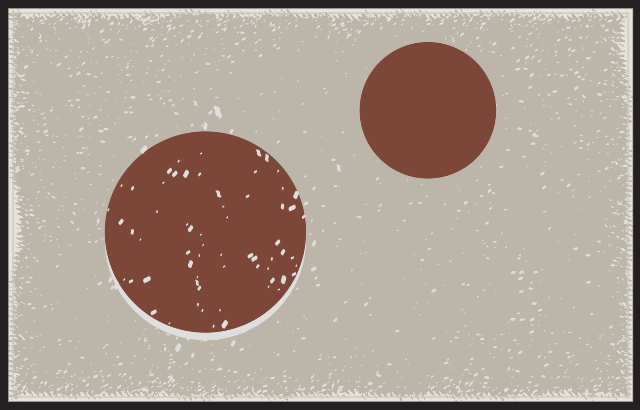
A Shadertoy shader for this background:

```glsl
// Worn poster: two rust discs on speckled beige paper inside a dark frame.

const vec3 PAPER = vec3(0.735, 0.710, 0.665);
const vec3 RUST  = vec3(0.485, 0.280, 0.220);
const vec3 WORN  = vec3(0.900, 0.890, 0.865);
const vec3 CHIP  = vec3(0.870, 0.872, 0.875);
const vec3 CREAM = vec3(0.815, 0.780, 0.730);
const vec3 FRAME = vec3(0.140, 0.120, 0.130);

// Places of the larger paint chips
const vec2 CHIPS[9] = vec2[9](
    vec2(0.531, 0.728), vec2(0.477, 0.748), vec2(0.631, 0.627),
    vec2(0.533, 0.527), vec2(0.826, 0.590), vec2(0.651, 0.615),
    vec2(0.284, 0.304), vec2(0.481, 0.310), vec2(0.501, 0.692));

vec3 hash3(vec2 c) {
    vec3 h = fract(c.xyx * vec3(0.1031, 0.1030, 0.0973));
    h += dot(h, h.yxz + 33.33);
    return fract((h.xxy + h.yzz) * h.zyx);
}

vec2 rotate(vec2 v, float a) {
    float c = cos(a), s = sin(a);
    return vec2(c * v.x + s * v.y, c * v.y - s * v.x);
}

// Antialiased inside of a signed distance
float fill(float d, float px) {
    return smoothstep(0.5 * px, -0.5 * px, d);
}

float disc(vec2 p, vec2 centre, float radius) {
    return length(p - centre) - radius;
}

// Oval with a slightly wavy outline; its long axis is x
float chip(vec2 v, float size, float stretch) {
    v.y += 0.25 * size * sin(v.x / size * 1.7);
    return length(v / vec2(stretch, 1.0)) - size;
}

// Cellular scatter: distance to the nearest kept fleck
float flecks(vec2 p, float cell, float angle, float stretch, float density) {
    vec2 q = p / cell, id = floor(q);
    float d = 1.0;
    for (int j = -1; j <= 1; j++)
    for (int i = -1; i <= 1; i++) {
        vec2 c = id + vec2(i, j);
        vec3 h = hash3(c);
        if (h.z > density) continue;
        vec3 g = hash3(c + 71.3);
        vec2 v = rotate(q - c - 0.15 - 0.7 * h.xy, angle + g.x - 0.5);
        d = min(d, chip(v, mix(0.06, 0.23, g.y * g.y), stretch));
    }
    return d * cell;
}

// Layered sines for patchy wear
float patches(vec2 p) {
    return 0.5 + 0.25 * (sin(5.1 * p.x + 2.0 * sin(3.7 * p.y))
                       + sin(8.3 * p.y + 2.0 * sin(4.3 * p.x + 1.0)));
}

float ripple(float s) {
    return (sin(17.0 * s) + sin(41.0 * s + 1.3) + sin(97.0 * s + 4.0)
          + sin(223.0 * s)) * 0.25;
}

float bump(float x, float centre, float width) {
    float t = (x - centre) / width;
    return exp(-t * t);
}

void mainImage(out vec4 fragColor, in vec2 fragCoord) {
    float px = 1.0 / iResolution.y;
    vec2 p = fragCoord * px;
    float aspect = iResolution.x * px;
    vec2 inset = min(p - 0.020, vec2(aspect - 0.0165, 0.980) - p);
    float edge = min(inset.x, inset.y);
    bool side = inset.x < inset.y;
    bool rightHalf = p.x > 0.5 * aspect;

    // Fine speckle on the paper
    float cloud = patches(p);
    float calm = 1.0 - 0.65 * bump(length(p - vec2(0.9, 0.4)), 0.0, 0.3);
    float density = calm * (0.03 + 0.28 * cloud * cloud) + 0.25 * exp(-edge / 0.08);
    float speckle = flecks(p, 0.015, 0.5, 1.9, density);
    vec3 col = mix(PAPER, WORN, 0.9 * fill(speckle, px));

    // Brushed strokes that merge into ragged margins
    float along = side ? p.y : p.x + 3.0;
    float heavy = rightHalf ? bump(p.y, 0.91, 0.09) : bump(p.y, 0.45, 0.09);
    heavy = side ? heavy : 0.3 + 0.5 * ripple(along * 0.6);
    float reach = 0.026 + 0.018 * heavy + 0.012 * ripple(along);
    float wear = exp(-max(edge, 0.0) / reach);
    float angle = side ? -0.35 : 0.75;
    float strokes = flecks(p, 0.0105, angle, 2.4, 1.1 * wear);
    float margin = edge - 0.008 - 0.020 * max(heavy, 0.0) - 0.006 * ripple(along * 2.3);
    margin += 0.007 * sin(dot(p, side ? vec2(90.0, 520.0) : vec2(430.0, 330.0)));
    col = mix(col, WORN, fill(min(strokes - 0.0012 * wear, margin), px));

    // Thin cream rule just inside the frame
    col = mix(col, CREAM, 0.7 * fill(abs(edge - 0.012) - 0.0025, px));

    // Discs, the large one with a pale crescent below
    float large = disc(p, vec2(0.501, 0.434), 0.2455);
    col = mix(col, CHIP, fill(disc(p, vec2(0.501, 0.416), 0.2455), px));
    col = mix(col, RUST, fill(large, px));

    // Chipped paint over and around the large disc
    float chips = flecks(p, 0.028, 1.3, 1.7, 0.27 * smoothstep(0.09, 0.0, large));
    for (int i = 0; i < CHIPS.length(); i++) {
        vec3 h = hash3(CHIPS[i] * 100.0);
        vec2 v = rotate(p - CHIPS[i], i < 4 ? 2.1 : 1.1 + h.x);
        chips = min(chips, chip(v, i == 0 ? 0.007 : 0.003 + 0.002 * h.y, 2.3));
    }
    col = mix(col, CHIP, fill(chips, px));
    col = mix(col, RUST, fill(disc(p, vec2(1.0436, 0.731), 0.1665), px));

    // Frame with a soft grey lip
    col = mix(col, mix(FRAME, WORN, 0.45), 0.6 * fill(edge - 0.002, px));
    col = mix(col, FRAME, fill(edge, px));
    fragColor = vec4(col, 1.0);
}
```
